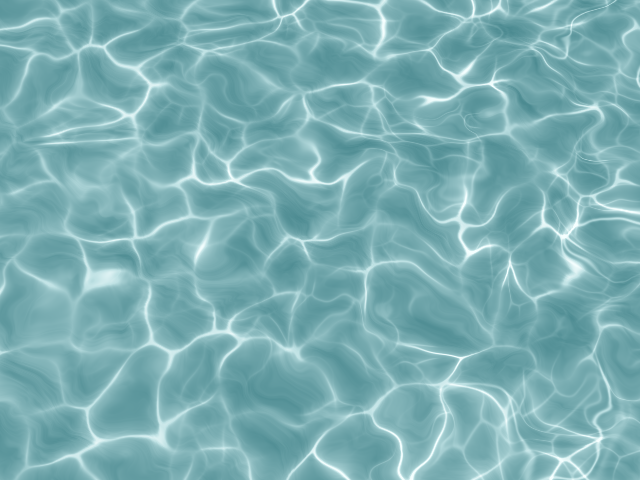
Reproduce this texture procedurally as a Shadertoy shader.

```glsl
const vec3 DEEP = vec3(0.30, 0.545, 0.57);
const vec3 PALE = vec3(0.74, 0.88, 0.89);
const vec3 GLARE = vec3(0.96, 1.0, 1.0);
const float CELLS = 6.6;          // light cells per canvas height, near edge
const float FINE_RATIO = 1.7;     // scale of the fainter second net
const float CORNER_SHARPNESS = 34.0;
const float HALO_WIDTH = 0.16;
const float CORE_WIDTH = 0.019;
const float BASE_LIGHT = 0.125;

vec2 hash22(vec2 p) {
    vec3 q = fract(p.xyx * vec3(0.1031, 0.1030, 0.0973));
    q += dot(q, q.yzx + 33.33);
    return fract((q.xx + q.yz) * q.zy);
}

// Two independent smooth value noises at once
vec2 noise2(vec2 p) {
    vec2 i = floor(p), f = fract(p);
    f = f * f * f * (f * (f * 6.0 - 15.0) + 10.0);
    return mix(mix(hash22(i), hash22(i + vec2(1, 0)), f.x),
               mix(hash22(i + vec2(0, 1)), hash22(i + vec2(1, 1)), f.x), f.y);
}

vec2 fbm2(vec2 p) {
    vec2 sum = vec2(0.0);
    float gain = 0.533;
    for (int i = 0; i < 4; i++) {
        sum += gain * noise2(p);
        p = mat2(1.6, 1.2, -1.2, 1.6) * p + 17.3;
        gain *= 0.5;
    }
    return sum;
}

// Distance to the cell borders, rounded at the corners
float cellBorder(vec2 p) {
    vec2 cell = floor(p), f = fract(p), nearest = vec2(0.0), owner = vec2(0.0);
    float best = 9.0;
    for (int y = -1; y <= 1; y++)
    for (int x = -1; x <= 1; x++) {
        vec2 g = vec2(x, y);
        vec2 r = g + 0.08 + 0.84 * hash22(cell + g) - f;
        if (dot(r, r) < best) { best = dot(r, r); nearest = r; owner = g; }
    }
    float sum = 0.0;
    for (int y = -2; y <= 2; y++)
    for (int x = -2; x <= 2; x++) {
        vec2 g = owner + vec2(x, y);
        vec2 r = g + 0.08 + 0.84 * hash22(cell + g) - f;
        vec2 gap = r - nearest;
        if (dot(gap, gap) > 0.0001)
            sum += exp(-CORNER_SHARPNESS * dot(0.5 * (r + nearest), normalize(gap)));
    }
    return max(0.0, -log(sum) / CORNER_SHARPNESS);
}

float core(float d, float width) {
    return exp(-d * d / (width * width));
}

void mainImage(out vec4 fragColor, in vec2 fragCoord) {
    vec2 uv = fragCoord / iResolution.y;
    float right = smoothstep(0.0, 1.1, uv.x);

    // Water plane receding towards the top
    vec2 water = CELLS * vec2((uv.x - 0.67) * (1.0 + 0.25 * uv.y),
                              uv.y + 0.4 * uv.y * uv.y) + 40.0;
    vec2 swell = noise2(water * 0.9) - 0.5;
    vec2 ripple = noise2(water * 2.3 + 9.0) - 0.5;
    vec2 bent = water + 0.75 * swell + 0.28 * ripple;

    // Cloudy tone and drawn-out wisps
    vec2 cloud = fbm2(bent * 0.9 + 5.0) - 0.5;
    vec2 flow = mat2(0.8, 0.6, -0.6, 0.8) * (bent + 1.2 * cloud);
    vec2 wisps = fbm2(flow * vec2(1.6, 7.0)) - 0.5;

    // Main and fine nets of refracted light
    vec2 patches = noise2(water * 0.95 + 51.0);
    vec2 detail = noise2(water * 2.1 + 83.0);
    float strength = smoothstep(0.25, 0.85, 0.5 * (patches.x + detail.x));
    float width = CORE_WIDTH * (1.0 + 0.5 * uv.y) * mix(1.5, 1.0, right);
    float border = cellBorder(bent + 0.03 * wisps);
    float fineBorder = cellBorder(bent * FINE_RATIO + 0.5 * ripple.yx + 23.0);
    float fineMask = smoothstep(0.35, 0.75, 0.5 * (patches.y + detail.y));

    float light = BASE_LIGHT;
    light += mix(0.36, 0.68, strength) * exp(-border / HALO_WIDTH);
    light += 0.95 * strength * mix(0.5, 1.0, right) * core(border, width);
    light += fineMask * (0.22 * exp(-fineBorder / 0.18)
           + 0.2 * right * core(fineBorder, width * 1.6));
    light += 0.3 * cloud.x + 0.32 * wisps.x;
    light += 0.06 * (1.0 - right) - 0.05 * uv.y;

    // Looping surface glints, mostly at the right
    vec2 loops = noise2(bent * vec2(1.1, 1.3) + 0.4 * cloud + 71.0);
    float glintMask = smoothstep(0.75, 1.3, uv.x) * smoothstep(0.4, 0.75, patches.y);
    light += glintMask * (0.7 * core(loops.x - 0.56, 0.022)
           + 0.2 * core(loops.x - 0.68, 0.035));

    vec3 color = mix(DEEP, PALE, clamp(light, -0.1, 1.0));
    color = mix(color, GLARE, smoothstep(0.9, 1.75, light));
    fragColor = vec4(color, 1.0);
}
```
